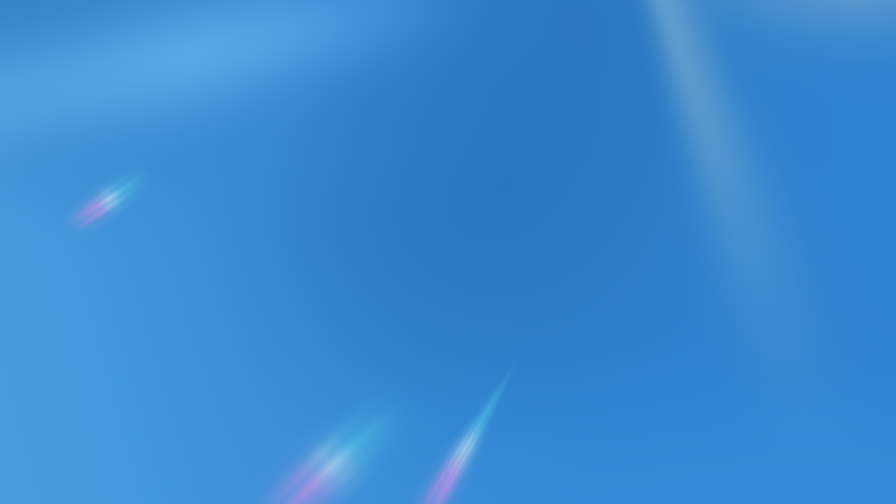
Give the GLSL for this background, as a WebGL 2 fragment shader.

```glsl
#version 300 es
precision highp float;
// Soft blue backdrop with a hazy light shaft and small prismatic flares.
uniform vec2 u_resolution;
out vec4 fragColor;

vec2 hashGradient(vec2 cell) {
  float angle = 6.2832 * fract(sin(dot(cell, vec2(127.1, 311.7))) * 43758.5);
  return vec2(cos(angle), sin(angle));
}

float gradientNoise(vec2 p) {
  vec2 i = floor(p), f = fract(p);
  vec2 u = f * f * f * (f * (f * 6.0 - 15.0) + 10.0);
  float a = dot(hashGradient(i), f);
  float b = dot(hashGradient(i + vec2(1, 0)), f - vec2(1, 0));
  float c = dot(hashGradient(i + vec2(0, 1)), f - vec2(0, 1));
  float d = dot(hashGradient(i + vec2(1, 1)), f - vec2(1, 1));
  return mix(mix(a, b, u.x), mix(c, d, u.x), u.y);
}

// Gaussian falloff around a centre, with separate radii per axis.
float glow(vec2 p, vec2 centre, vec2 radius) {
  vec2 q = (p - centre) / radius;
  return exp(-dot(q, q));
}

// Streaked flare running from a pink tail to a cyan tip; returns colour and alpha.
vec4 prism(vec2 p, vec2 tail, vec2 tip, float width, float taper) {
  vec2 axis = tip - tail;
  float len = length(axis);
  vec2 dir = axis / len;
  float along = dot(p - tail, dir) / len;
  float across = dot(p - tail, vec2(-dir.y, dir.x)) / width;
  float spread = mix(1.0, max(1.05 - along, 0.06) * 1.5, taper);
  float envelope = smoothstep(0.0, 0.42, along) * smoothstep(1.0, 0.5, along);
  envelope *= exp(-across * across / (spread * spread));
  float streaks = 0.9 + 0.5 * gradientNoise(vec2(along * 1.5, across * 2.2) + tail * 20.0);
  vec3 color = mix(vec3(0.78, 0.58, 0.90), vec3(0.70, 0.83, 0.93), smoothstep(0.35, 0.53, along));
  color = mix(color, vec3(0.32, 0.77, 0.90), smoothstep(0.5, 0.68, along));
  return vec4(color, clamp(envelope * streaks, 0.0, 1.0));
}

void main() {
  vec2 p = gl_FragCoord.xy / u_resolution.y;

  // Blue field, lighter at the left and along the bottom
  vec3 color = mix(vec3(0.285, 0.615, 0.870), vec3(0.185, 0.510, 0.820), smoothstep(-0.1, 1.25, p.x + 0.25 * p.y));
  color += vec3(0.02, 0.03, 0.02) * smoothstep(0.4, 0.0, p.y) * smoothstep(0.4, 1.0, p.x);

  // Darker hollow in the centre, rising to the top edge
  color = mix(color, vec3(0.155, 0.455, 0.730), 0.8 * glow(p, vec2(0.94, 0.62), vec2(0.36, 0.34)));
  color = mix(color, vec3(0.160, 0.445, 0.725), 0.7 * glow(p, vec2(1.17, 1.0), vec2(0.28, 0.38)));

  // Shaded upper left corner crossed by a broad pale band
  color = mix(color, vec3(0.195, 0.495, 0.765), 0.85 * glow(p, vec2(0.0, 1.06), vec2(0.5, 0.25)));
  color = mix(color, vec3(0.22, 0.54, 0.81), 0.55 * glow(p, vec2(0.3, 0.71), vec2(0.4, 0.12)));
  float offset = p.y - 0.805 - 0.22 * p.x;
  float band = exp(-pow(offset / 0.105, 2.0)) * smoothstep(1.05, 0.35, p.x) * (0.65 + 0.35 * smoothstep(0.0, 0.4, p.x));
  color = mix(color, vec3(0.365, 0.665, 0.915), 0.9 * band);

  // Haze in the upper right corner
  color = mix(color, vec3(0.39, 0.62, 0.80), 0.8 * glow(p, vec2(1.70, 1.04), vec2(0.28, 0.11)));

  // Slanted light shaft: crisp left side, soft right side, fading downwards
  float depth = 1.0 - p.y;
  float side = p.x - 1.315 - 0.33 * depth;
  float shaftWidth = (side < 0.0 ? 0.034 : 0.062) + 0.075 * depth;
  float shaft = exp(-pow(side / shaftWidth, 2.0)) * smoothstep(0.95, 0.0, depth);
  color = mix(color, vec3(0.43, 0.66, 0.82), 0.72 * shaft);

  // Prismatic flares
  vec4 flare = prism(p, vec2(0.125, 0.540), vec2(0.306, 0.664), 0.020, 0.0);
  color = mix(color, flare.rgb, 0.8 * flare.a);
  flare = prism(p, vec2(0.500, -0.075), vec2(0.815, 0.220), 0.045, 0.0);
  color = mix(color, flare.rgb, 0.75 * flare.a);
  flare = prism(p, vec2(0.805, -0.095), vec2(1.034, 0.300), 0.022, 1.0);
  color = mix(color, flare.rgb, 0.85 * flare.a);

  fragColor = vec4(color, 1.0);
}
```
